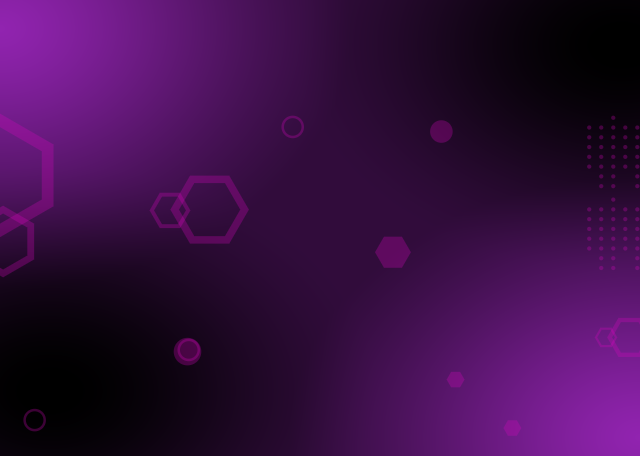
Reproduce this background procedurally as a Shadertoy shader.

```glsl
// Purple and black corner glows with translucent magenta hexagons, rings and dots.

const float HEIGHT = 546.0;                  // canvas height in design units
const vec3  GLOW_COLOR = vec3(0.57, 0.14, 0.69);
const vec3  SHAPE_COLOR = vec3(0.84, 0.02, 0.74);
const float MID_LEVEL = 0.335;               // glow strength between the corners
const float SHAPE_ALPHA = 0.28;
const float HEX_STROKE = 0.19;               // stroke as a share of the hexagon radius
const float RING_RADIUS = 13.5;
const float RING_STROKE = 3.0;
const vec2  GLOW_RADII = vec2(420.0, 312.0);
const vec2  SHADE_RADII = vec2(390.0, 270.0);
const float GLOW_SOFTNESS = 0.4;             // 0 is a linear falloff, 1 is an S-curve
const float SHADE_SOFTNESS = 0.7;
const float SHADE_CORE = 0.08;
const vec2  DOT_START = vec2(705.5, 405.0);  // upper left of the dot grid
const vec2  DOT_PITCH = vec2(14.4, 11.7);
const float DOT_RADIUS = 2.5;
const float BLOCK_PITCH = 98.0;

// Soft antialiased coverage of a signed distance
float cover(float d) {
    float pixel = HEIGHT / iResolution.y;
    return clamp(0.5 - d / pixel, 0.0, 1.0);
}

// Share of the background that stays visible through a shape
float veil(float d) {
    return 1.0 - SHAPE_ALPHA * cover(d);
}

// Flat-topped hexagon, measured to its corners
float hexagon(vec2 p, float radius) {
    p = abs(p);
    return max(dot(p, vec2(0.8660, 0.5)), p.y) - 0.8660 * radius;
}

float outline(float d, float stroke) {
    return max(d, -d - stroke);
}

float hexRing(vec2 p, float radius) {
    return outline(hexagon(p, radius), HEX_STROKE * radius);
}

float circleRing(vec2 p) {
    return outline(length(p) - RING_RADIUS, RING_STROKE);
}

// Large hexagon ring with a smaller one overlapping its side
float hexPair(vec2 p, float radius, vec2 offset, float ratio) {
    return veil(hexRing(p, radius)) * veil(hexRing(p - offset * radius, ratio * radius));
}

// Elliptical fade from 1 in the core to 0 at the radii
float falloff(vec2 p, vec2 center, vec2 radii, float core, float softness) {
    float d = length((p - center) / radii);
    float t = clamp((1.0 - d) / (1.0 - core), 0.0, 1.0);
    return mix(t, t * t * (3.0 - 2.0 * t), softness);
}

vec3 background(vec2 p, float width) {
    float glow = falloff(p, vec2(0.0, 512.0), GLOW_RADII, 0.0, GLOW_SOFTNESS)
               + falloff(p, vec2(width, 22.0), GLOW_RADII, 0.0, GLOW_SOFTNESS);
    float shade = falloff(p, vec2(width - 22.0, 492.0), SHADE_RADII, SHADE_CORE, SHADE_SOFTNESS)
                + falloff(p, vec2(60.0, 78.0), SHADE_RADII, SHADE_CORE, SHADE_SOFTNESS);
    float level = MID_LEVEL * (1.0 - shade) + (1.0 - MID_LEVEL) * glow;
    return GLOW_COLOR * clamp(level, 0.0, 1.0);
}

// Two stacked blocks of dots with uneven column lengths
float dotGrid(vec2 p) {
    vec2 q = vec2(p.x - DOT_START.x, DOT_START.y - p.y);
    q.y -= BLOCK_PITCH * clamp(floor((q.y + 6.0) / BLOCK_PITCH), 0.0, 1.0);
    vec2 cell = clamp(floor(q / DOT_PITCH + 0.5), vec2(0.0), vec2(4.0, 7.0));
    bool hidden = (cell.y < 0.5 && cell.x != 2.0)
               || (cell.y > 5.5 && mod(cell.x, 3.0) < 0.5);
    return hidden ? 1e3 : length(q - cell * DOT_PITCH) - DOT_RADIUS;
}

void mainImage(out vec4 fragColor, in vec2 fragCoord) {
    vec2 p = fragCoord * HEIGHT / iResolution.y;
    float width = HEIGHT * iResolution.x / iResolution.y;
    vec3 color = background(p, width);

    // Hexagon pairs; the left one is turned by swapping axes
    float keep = hexPair(p - vec2(251.0, 295.0), 47.0, vec2(-1.01, -0.02), 0.52);
    keep *= hexPair(p - vec2(754.0, 142.0), 27.0, vec2(-1.05, 0.0), 0.5);
    keep *= hexPair(p.yx - vec2(336.0, 0.0), 74.0, vec2(-1.07, 0.05), 0.58);

    // Solid hexagons
    keep *= veil(hexagon(p - vec2(470.5, 244.0), 21.5));
    keep *= veil(hexagon(p - vec2(545.5, 91.5), 10.7));
    keep *= veil(hexagon(p - vec2(613.5, 33.5), 10.7));

    // Discs and circle rings
    keep *= veil(length(p - vec2(528.5, 388.5)) - RING_RADIUS);
    keep *= veil(length(p - vec2(224.5, 125.0)) - 16.5);
    keep *= veil(circleRing(p - vec2(226.0, 127.0)));
    keep *= veil(circleRing(p - vec2(350.5, 394.0)));
    keep *= veil(circleRing(p - vec2(41.5, 43.0)));

    keep *= veil(dotGrid(p));
    fragColor = vec4(mix(SHAPE_COLOR, color, keep), 1.0);
}
```
